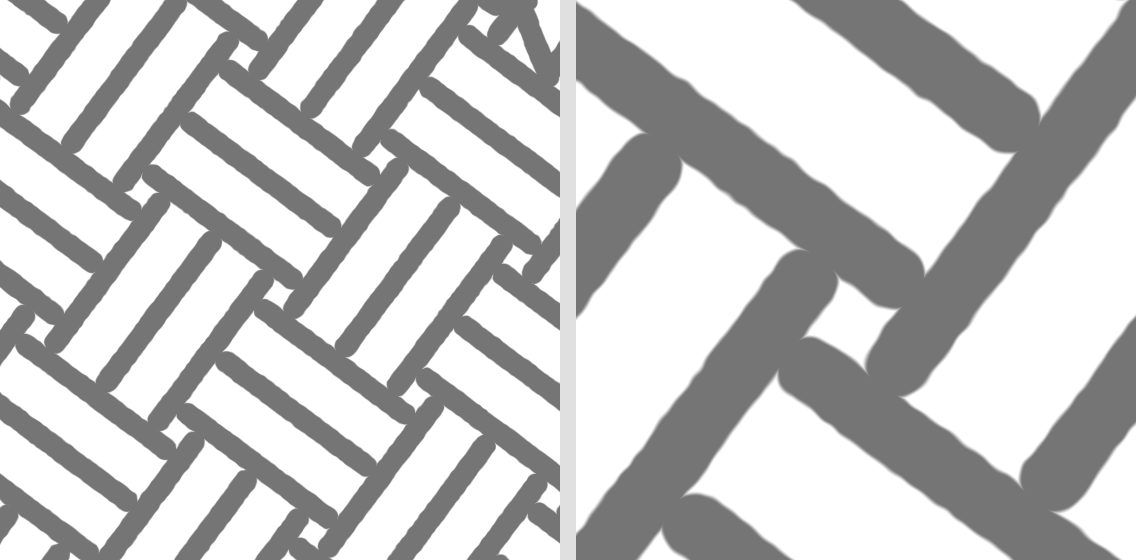
Left: the whole. Right: its middle third, enlarged.
Give the GLSL for this pattern, as a Shadertoy shader.

```glsl
// Tilted basket weave of round-ended grey bars, three per block, on white.

const vec3  PAPER      = vec3(1.0);
const vec3  INK        = vec3(0.46);
const float TILT       = 0.640;               // clockwise turn of the weave, radians
const vec2  ORIGIN     = vec2(0.466, 0.6875); // centre of one block
const float PITCH      = 0.3047;              // distance between block centres
const float BAR_GAP    = 0.1155;              // distance between bars in a block
const float HALF_LEN   = 0.1560;              // bar centre to centre of its cap
const float RADIUS     = 0.0193;              // half the bar width
const float WOBBLE     = 0.0011;              // roughness of the edges
const float WOBBLE_FRQ = 110.0;

float hash(vec2 p) {
    return fract(sin(dot(p, vec2(127.1, 311.7))) * 43758.5453);
}

float valueNoise(vec2 p) {
    vec2 i = floor(p), f = fract(p);
    f = f * f * (3.0 - 2.0 * f);
    return mix(mix(hash(i), hash(i + vec2(1, 0)), f.x),
               mix(hash(i + vec2(0, 1)), hash(i + vec2(1, 1)), f.x), f.y);
}

float segment(vec2 p, vec2 a, vec2 b) {
    vec2 pa = p - a, ba = b - a;
    return length(pa - ba * clamp(dot(pa, ba) / dot(ba, ba), 0.0, 1.0));
}

// Distance to the centre lines of three parallel bars along x
float threeBars(vec2 p) {
    p.y -= BAR_GAP * clamp(round(p.y / BAR_GAP), -1.0, 1.0);
    p.x -= clamp(p.x, -HALF_LEN, HALF_LEN);
    return length(p);
}

// Checkerboard of blocks with alternating bar direction
float weave(vec2 p) {
    vec2 along = vec2(cos(TILT), -sin(TILT));
    vec2 q = vec2(dot(p, along), dot(p, vec2(-along.y, along.x)));
    vec2 home = round(q / PITCH);
    float d = 1.0;
    // Bars reach past their block, so visit the neighbours too
    for (int j = -1; j <= 1; j++)
    for (int i = -1; i <= 1; i++) {
        vec2 cell = home + vec2(i, j);
        vec2 local = q - cell * PITCH;
        bool turned = mod(cell.x + cell.y, 2.0) > 0.5;
        d = min(d, threeBars(turned ? local.yx : local));
    }
    return d;
}

// Stray strokes that break the weave in the top right corner
float strayStrokes(vec2 p) {
    float d = segment(p, vec2(0.930, 0.990), vec2(0.980, 0.863));
    return min(d, segment(p, vec2(0.872, 1.000), vec2(0.942, 1.000)));
}

void mainImage(out vec4 fragColor, in vec2 fragCoord) {
    vec2 uv = fragCoord / iResolution.xy;
    float d = min(weave(uv - ORIGIN), strayStrokes(uv)) - RADIUS;
    d += WOBBLE * (2.0 * valueNoise(uv * WOBBLE_FRQ) - 1.0);

    float soft = max(1.0 / iResolution.y, 0.0016);
    float ink = 1.0 - smoothstep(-soft, soft, d);
    fragColor = vec4(mix(PAPER, INK, ink), 1.0);
}
```
